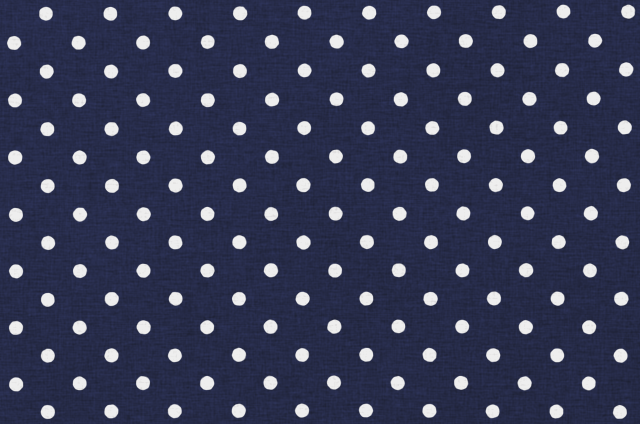
Give the GLSL for this pattern, as a Shadertoy shader.

```glsl
// Staggered white polka dots printed on navy woven cotton, slightly skewed as it lies.

// Lengths are fractions of the canvas height; y runs down from the top edge.
const float ASPECT = 1.5;
const float LAST_ROW = 14.0;
const float DOT_RADIUS = 0.0163;
const float RADIUS_VARIATION = 0.0004;
const float DOT_JITTER = 0.0007;
const float EDGE_WOBBLE = 0.0014;

// Each vec3 holds polynomial coefficients in the row number: constant, linear, quadratic.
const vec3 ROW_Y = vec3(0.0332, 0.0682, -0.00008);
const vec3 FIRST_X = vec3(0.1074, 0.00104, -0.000053);
const vec3 DOT_PITCH = vec3(0.1516, -0.00033, 0.0000107);
const float MEAN_ROW_PITCH = 0.0671;
const float ROW_TILT = 0.006;
const float ROW_SAG = 0.016;

const float THREADS = 210.0;      // threads per canvas height
const float THREAD_STRETCH = 6.0; // length of a streak over its width
const vec3 NAVY_DARK = vec3(0.122, 0.138, 0.222);
const vec3 NAVY_LIGHT = vec3(0.178, 0.202, 0.350);
const vec3 DOT_WHITE = vec3(0.935, 0.935, 0.932);
const vec3 DOT_SHADOW = vec3(0.80, 0.79, 0.80);

vec2 hash2(vec2 cell) {
    uvec2 q = uvec2(ivec2(cell)) * uvec2(1597u, 3812u) + uvec2(7919u, 104u);
    uint n = (q.x ^ (q.y * 40503u)) * 26699u;
    n = (n ^ (n >> 15)) * 73244u + 2741u;
    n = (n ^ (n >> 13)) * 48271u;
    return vec2((uvec2(n, n >> 8) >> 8) & 65535u) / 65535.0 * 2.0 - 1.0;
}

float gradientNoise(vec2 p) {
    vec2 i = floor(p);
    vec2 f = p - i;
    vec2 w = f * f * f * (f * (f * 6.0 - 15.0) + 10.0);
    float a = dot(hash2(i), f);
    float b = dot(hash2(i + vec2(1, 0)), f - vec2(1, 0));
    float c = dot(hash2(i + vec2(0, 1)), f - vec2(0, 1));
    float d = dot(hash2(i + vec2(1, 1)), f - vec2(1, 1));
    return mix(mix(a, b, w.x), mix(c, d, w.x), w.y);
}

// Signed distance to the nearest dot of the bent, staggered lattice.
float dotDistance(vec2 p) {
    float row = round((p.y - ROW_Y.x) / MEAN_ROW_PITCH * 0.997);
    vec3 powers = vec3(1.0, row, row * row);
    float pitch = dot(DOT_PITCH, powers);
    float firstX = dot(FIRST_X, powers) - 0.5 * pitch * mod(row, 2.0);
    float column = round((p.x - firstX) / pitch);

    vec2 center = vec2(firstX + column * pitch, dot(ROW_Y, powers));
    float across = center.x / ASPECT;
    float down = row / LAST_ROW;
    center.y -= ROW_TILT * across * (1.0 - down);
    center.y -= ROW_SAG * across * (1.0 - across) * down * down;

    vec2 random = hash2(vec2(column, row) + 50.0);
    center += random * DOT_JITTER;
    float radius = DOT_RADIUS + RADIUS_VARIATION * random.x * random.y;
    return length(p - center) - radius + EDGE_WOBBLE * gradientNoise(p * 110.0);
}

// Uneven warp and weft; the regular over-under shows only where it can be resolved.
float weave(vec2 p, float pixel) {
    float thin = THREADS / THREAD_STRETCH;
    float weft = gradientNoise(p * vec2(thin, THREADS));
    float warp = gradientNoise(p * vec2(THREADS, thin) + 31.0);
    float grain = gradientNoise(p * THREADS * 0.8 + 77.0);
    float slub = gradientNoise(p * vec2(7.0, 130.0) + 13.0)
               + 0.6 * gradientNoise(p * vec2(130.0, 6.0) + 59.0);
    vec2 wave = sin(p * THREADS * 3.14159);
    float resolved = 1.0 - smoothstep(0.25, 0.5, pixel * THREADS);
    return 0.5 * weft + 0.35 * warp + 0.4 * grain + 0.25 * slub
         + 0.2 * resolved * wave.x * wave.y;
}

void mainImage(out vec4 fragColor, in vec2 fragCoord) {
    vec2 uv = fragCoord / iResolution.xy;
    vec2 p = vec2(uv.x * ASPECT, 1.0 - uv.y);
    float pixel = 1.0 / iResolution.y;
    float cloth = weave(p, pixel);

    // Navy ground: a little brighter at the left and top, with soft patches
    float light = 0.10 * (0.5 - uv.x) + 0.10 * (uv.y - 0.5)
                + 0.15 * gradientNoise(p * 3.0 + 5.0);
    vec3 ground = mix(NAVY_DARK, NAVY_LIGHT, clamp(0.5 + light + cloth, -0.3, 1.4));

    // White print, with faint shadows between the threads
    vec3 print = mix(DOT_WHITE, DOT_SHADOW, clamp(-cloth * 1.2 - 0.05, 0.0, 1.0));

    float coverage = 1.0 - smoothstep(-0.8 * pixel, 0.8 * pixel, dotDistance(p));
    fragColor = vec4(mix(ground, print, coverage), 1.0);
}
```
